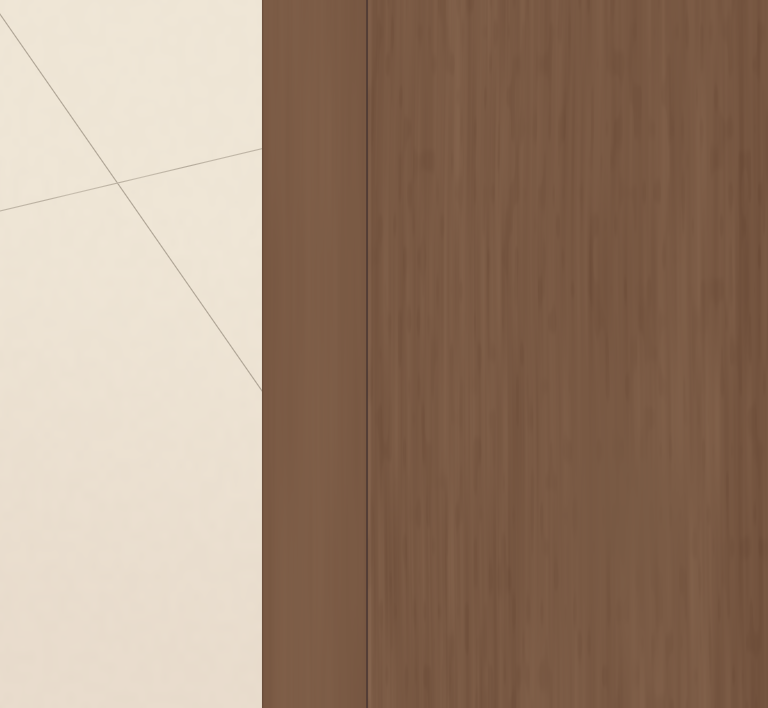
Write a Shadertoy shader that draws this texture.

```glsl
// Cream wall with two fine crossing joints beside a two-part brown wood panel.

// Layout, in units of canvas height
const float WOOD_EDGE = 0.370;
const float SEAM_X = 0.5184;
const float SEAM_HALF = 0.0011;
const float JOINT_HALF = 0.0008;
const vec2 STEEP_A = vec2(0.0, 0.980);
const vec2 STEEP_B = vec2(0.370, 0.448);
const vec2 SHALLOW_A = vec2(0.0, 0.702);
const vec2 SHALLOW_B = vec2(0.370, 0.790);
const vec2 PATCH_CENTER = vec2(0.89, 0.27);
const vec2 PATCH_SIZE = vec2(0.075, 0.13);

// Colours
const vec3 CREAM_TOP = vec3(0.935, 0.900, 0.838);
const vec3 CREAM_LOW = vec3(0.910, 0.860, 0.800);
const vec3 JOINT_COLOR = vec3(0.66, 0.62, 0.56);
const vec3 WOOD_LIGHT = vec3(0.520, 0.392, 0.302);
const vec3 WOOD_DARK = vec3(0.415, 0.290, 0.212);
const vec3 SEAM_COLOR = vec3(0.27, 0.20, 0.19);
const vec3 PATCH_COLOR = vec3(0.475, 0.358, 0.270);

// Grain
const float GRAIN_STRETCH = 5.0;
const float PORE_STRETCH = 22.0;

float hash(vec2 p) {
    vec3 q = fract(vec3(p.xyx) * 0.1031);
    q += dot(q, q.yzx + 33.33);
    return fract((q.x + q.y) * q.z);
}

float noise(vec2 p) {
    vec2 cell = floor(p);
    vec2 f = fract(p);
    f = f * f * (3.0 - 2.0 * f);
    float low = mix(hash(cell), hash(cell + vec2(1, 0)), f.x);
    float high = mix(hash(cell + vec2(0, 1)), hash(cell + vec2(1, 1)), f.x);
    return mix(low, high, f.y);
}

float segmentDistance(vec2 p, vec2 a, vec2 b) {
    vec2 ab = b - a;
    return length(p - a - ab * clamp(dot(p - a, ab) / dot(ab, ab), 0.0, 1.0));
}

// Coverage of a stroke, softened over one pixel
float stroke(float d, float halfWidth, float px) {
    return clamp((halfWidth - abs(d)) / px + 0.5, 0.0, 1.0);
}

vec3 wall(vec2 p, float px) {
    vec3 color = mix(CREAM_LOW, CREAM_TOP, smoothstep(0.0, 0.85, p.y + 0.25 * p.x));
    color += 0.008 * (noise(p * vec2(90.0, 70.0)) - 0.5);
    float steep = stroke(segmentDistance(p, STEEP_A, STEEP_B), JOINT_HALF, px);
    float shallow = stroke(segmentDistance(p, SHALLOW_A, SHALLOW_B), JOINT_HALF, px);
    shallow *= 0.5 + 0.4 * noise(p * 30.0);
    return mix(color, JOINT_COLOR, max(steep * 0.9, shallow));
}

// Vertical streaks summed over octaves, centred on zero
float streaks(vec2 p, float frequency) {
    float sum = 0.0;
    float weight = 0.5;
    for (int i = 0; i < 3; i++) {
        sum += weight * (noise(vec2(p.x * frequency, p.y * GRAIN_STRETCH + 17.0 * float(i))) - 0.5);
        frequency *= 1.9;
        weight *= 0.7;
    }
    return sum;
}

// Narrow strip: fine, faint grain with soft vertical shading
vec3 strip(vec2 p) {
    float across = (p.x - WOOD_EDGE) / (SEAM_X - WOOD_EDGE);
    float tone = 0.30 + 0.20 * smoothstep(0.55, 1.0, across);
    tone += 0.10 * (1.0 - smoothstep(0.0, 0.15, across));
    tone += 0.20 * streaks(p + 4.0, 110.0);
    tone += 0.14 * (noise(vec2(p.x * 32.0, p.y * 1.5)) - 0.5);
    return mix(WOOD_LIGHT, WOOD_DARK, tone);
}

// Wide board: wavy grain that coarsens and darkens to the right
vec3 board(vec2 p) {
    float wave = 0.010 * (noise(vec2(p.x * 5.0, p.y * 3.0)) - 0.5);
    vec2 q = vec2(p.x + wave, p.y);
    float coarse = smoothstep(0.65, 0.95, p.x);
    float grain = mix(streaks(q, 130.0), streaks(q + 9.0, 85.0), coarse);
    float pores = smoothstep(0.60, 0.90, noise(vec2(q.x * 150.0, q.y * PORE_STRETCH)));
    vec2 patchOffset = (p - PATCH_CENTER) / PATCH_SIZE;
    float smoothPatch = exp(-dot(patchOffset, patchOffset));
    float detail = 1.0 - 0.65 * smoothPatch;
    float tone = 0.38 + detail * (0.62 * grain + 0.16 * pores);
    tone += 0.16 * (noise(vec2(p.x * 14.0, p.y * 1.2)) - 0.5);
    tone += 0.28 * smoothstep(0.98, 1.085, p.x);
    vec3 color = mix(WOOD_LIGHT, WOOD_DARK, tone);
    return mix(color, PATCH_COLOR, 0.45 * smoothPatch);
}

void mainImage(out vec4 fragColor, in vec2 fragCoord) {
    vec2 p = fragCoord / iResolution.y;
    float px = 1.0 / iResolution.y;

    // Wood parts and the seam between them
    float boardMask = clamp((p.x - SEAM_X) / px + 0.5, 0.0, 1.0);
    vec3 wood = mix(strip(p), board(p), boardMask);
    wood += 0.02 * stroke(p.x - SEAM_X - 0.004, 0.002, px);
    wood = mix(wood, SEAM_COLOR, 0.9 * stroke(p.x - SEAM_X, SEAM_HALF, px));
    wood *= 1.0 - 0.12 * stroke(p.x - WOOD_EDGE, 0.002, px);

    float woodMask = clamp((p.x - WOOD_EDGE) / px + 0.5, 0.0, 1.0);
    fragColor = vec4(mix(wall(p, px), wood, woodMask), 1.0);
}
```
